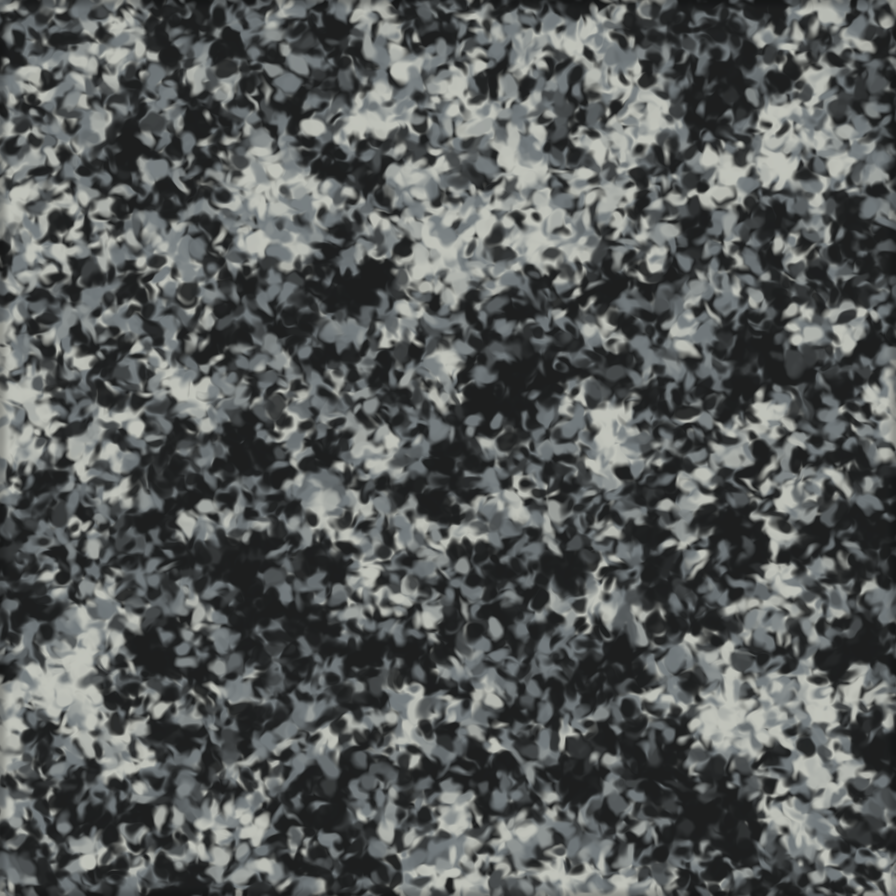
Reproduce this texture procedurally as a WebGL 1 fragment shader.

```glsl
precision highp float;

uniform vec2 u_resolution;

const vec3 INK = vec3(0.112, 0.118, 0.119);
const vec3 CHARCOAL = vec3(0.240, 0.252, 0.255);
const vec3 SLATE = vec3(0.450, 0.480, 0.492);
const vec3 PALE = vec3(0.755, 0.765, 0.732);

const int LAYERS = 8;
const float COARSE_CELLS = 18.0;
const float FINE_CELLS = 57.0;
const float EDGE_SOFTNESS = 0.0030;
const float WARP_BROAD = 0.011;
const float WARP_FINE = 0.0045;
const float DRIFT_CELLS = 10.0;
const float DRIFT_STRENGTH = 0.30;
const float CLUMP_CELLS = 22.0;
const float CLUMP_STRENGTH = 0.72;
const float FLAKE_VARIETY = 0.90;
const float RIM_WIDTH = 0.012;
const float RIM_SHADE = 0.25;

float hash(vec2 p) {
  vec3 q = fract(p.xyx * vec3(0.1031, 0.1030, 0.0973));
  q += dot(q, q.yzx + 33.33);
  return fract((q.x + q.y) * q.z);
}

vec2 hash2(vec2 p) {
  return vec2(hash(p), hash(p + vec2(57.3, 113.7)));
}

float noise(vec2 p) {
  vec2 cell = floor(p);
  vec2 f = fract(p);
  f = f * f * (3.0 - 2.0 * f);
  float low = mix(hash(cell), hash(cell + vec2(1.0, 0.0)), f.x);
  float high = mix(hash(cell + vec2(0.0, 1.0)), hash(cell + 1.0), f.x);
  return mix(low, high, f.y);
}

vec2 noise2(vec2 p) {
  return vec2(noise(p), noise(p + vec2(41.7, 83.1))) - 0.5;
}

// Tone shift shared by neighbouring flakes: broad drifts and small clumps
float clusterTone(vec2 p) {
  float drift = DRIFT_STRENGTH * (noise(p * DRIFT_CELLS + 5.0) - 0.5);
  return drift + CLUMP_STRENGTH * (noise(p * CLUMP_CELLS + 71.0) - 0.5);
}

// Ramp from black through blue grey to off-white
vec3 flakeColor(float tone) {
  vec3 color = mix(INK, CHARCOAL, smoothstep(0.35, 0.47, tone));
  color = mix(color, SLATE, smoothstep(0.44, 0.59, tone));
  return mix(color, PALE, smoothstep(0.64, 0.92, tone));
}

// Coverage of a rotated ellipse, in cell units
float flakeMask(vec2 offset, vec2 seed, float softness) {
  float angle = 6.2832 * hash(seed + 17.0);
  float c = cos(angle);
  float s = sin(angle);
  vec2 q = vec2(c * offset.x + s * offset.y, c * offset.y - s * offset.x);
  float radius = mix(0.26, 0.64, hash(seed + 29.0));
  vec2 axes = radius * vec2(1.15, mix(0.40, 0.95, hash(seed + 43.0)));
  float edge = (length(q / axes) - 1.0) * axes.y;
  return 1.0 - smoothstep(-softness, softness, edge);
}

// Paints one layer of scattered flakes over the colour below
vec3 paintLayer(vec3 color, vec2 p, float cells, float layer) {
  vec2 shift = layer * vec2(19.0, 31.0);
  vec2 origin = layer * vec2(0.37, 0.61);
  vec2 bent = p + WARP_BROAD * noise2(p * 50.0 + shift);
  bent += WARP_FINE * noise2(p * 120.0 + shift);
  vec2 grid = bent * cells + origin;
  vec2 home = floor(grid);
  for (int y = -1; y <= 1; y++) {
    for (int x = -1; x <= 1; x++) {
      vec2 cell = home + vec2(float(x), float(y));
      vec2 seed = cell + shift * 7.0 + 200.0;
      vec2 center = cell + hash2(seed);
      float mask = flakeMask(grid - center, seed, EDGE_SOFTNESS * cells);
      if (mask > 0.0) {
        float opacity = mix(0.86, 1.0, hash(seed + 61.0));
        float tone = 0.5 + FLAKE_VARIETY * (hash(seed + 79.0) - 0.5);
        tone += clusterTone((center - origin) / cells);
        color = mix(color, flakeColor(tone), mask * opacity);
      }
    }
  }
  return color;
}

void main() {
  vec2 uv = gl_FragCoord.xy / u_resolution;
  vec2 p = gl_FragCoord.xy / u_resolution.y;

  // Coarse flakes first, fine ones on top
  vec3 color = INK;
  for (int i = 0; i < LAYERS; i++) {
    float layer = float(i);
    float cells = mix(COARSE_CELLS, FINE_CELLS, layer / float(LAYERS - 1));
    color = paintLayer(color, p, cells, layer);
  }

  // Faint shade along the slab rim
  vec2 inset = min(uv, 1.0 - uv);
  float rim = 1.0 - smoothstep(0.0, RIM_WIDTH, min(inset.x, inset.y));
  gl_FragColor = vec4(color * (1.0 - RIM_SHADE * rim), 1.0);
}
```
